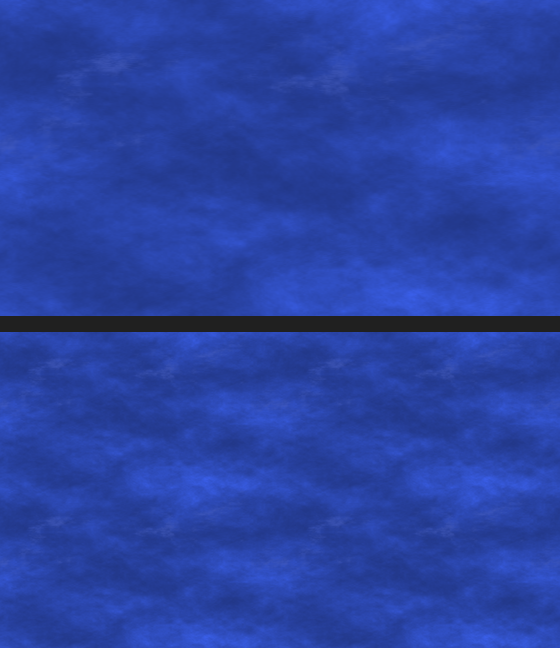
Top: one tile. Bottom: repeated 2 by 2.
This texture is drawn by a Shadertoy shader. Its source:

```glsl
// Mottled deep blue cloth-like clouds with faint pale haze, tiling seamlessly.

const vec3  MID_BLUE     = vec3(0.165, 0.270, 0.667);
const vec3  PALE_HAZE    = vec3(0.27, 0.36, 0.74);
const vec2  BASE_CELLS   = vec2(3.0, 4.0);   // whole cells across the canvas
const vec2  CELL_GROWTH  = vec2(1.0, 0.0);   // extra cells after each doubling
const int   OCTAVES      = 7;
const float GAIN         = 0.71;
const float CLOUD_SPREAD = 0.086;            // typical deviation of the fbm
const float CONTRAST     = 0.08;
const float HIGHLIGHT    = 0.006;            // lifts the bright end
const float WARP         = 0.03;
const float HAZE_START   = 0.60;
const float HAZE_FULL    = 0.80;
const float HAZE_OPACITY = 0.7;

float hash(vec2 p) {
    return fract(sin(dot(p, vec2(127.1, 311.7))) * 43758.5453);
}

// Value noise that wraps after a whole number of cells
float wrapNoise(vec2 p, vec2 period, float seed) {
    vec2 cell = floor(p);
    vec2 f = p - cell;
    f = f * f * (3.0 - 2.0 * f);
    vec2 lo = mod(cell, period) + seed;
    vec2 hi = mod(cell + 1.0, period) + seed;
    float bottom = mix(hash(lo), hash(vec2(hi.x, lo.y)), f.x);
    float top = mix(hash(vec2(lo.x, hi.y)), hash(hi), f.x);
    return mix(bottom, top, f.y);
}

// Layered noise, normalised to 0..1
float clouds(vec2 uv, float seed) {
    vec2 cells = BASE_CELLS;
    float sum = 0.0, total = 0.0, weight = 1.0;
    for (int i = 0; i < OCTAVES; i++) {
        // Shift each layer so that the lattices do not line up
        vec2 shift = vec2(0.37, 0.61) * float(i);
        sum += weight * wrapNoise(uv * cells + shift, cells, seed + 7.3 * float(i));
        total += weight;
        weight *= GAIN;
        cells = cells * 2.0 + CELL_GROWTH;
    }
    return sum / total;
}

void mainImage(out vec4 fragColor, in vec2 fragCoord) {
    vec2 uv = fragCoord / iResolution.xy;

    // Bend the clouds into soft wisps
    vec2 bendCells = BASE_CELLS * 2.0;
    vec2 bend = vec2(wrapNoise(uv * bendCells, bendCells, 41.7),
                     wrapNoise(uv * bendCells, bendCells, 83.2)) - 0.5;
    vec2 warped = uv + WARP * bend;

    // Blue mottling, with a longer tail towards the light side
    float tone = (clouds(warped, 11.0) - 0.5) / CLOUD_SPREAD;
    vec3 color = MID_BLUE * (1.0 + CONTRAST * tone + HIGHLIGHT * tone * tone);

    // Sparse pale patches
    float haze = smoothstep(HAZE_START, HAZE_FULL, clouds(warped, 157.0));
    color = mix(color, PALE_HAZE, HAZE_OPACITY * haze);

    fragColor = vec4(color, 1.0);
}
```
